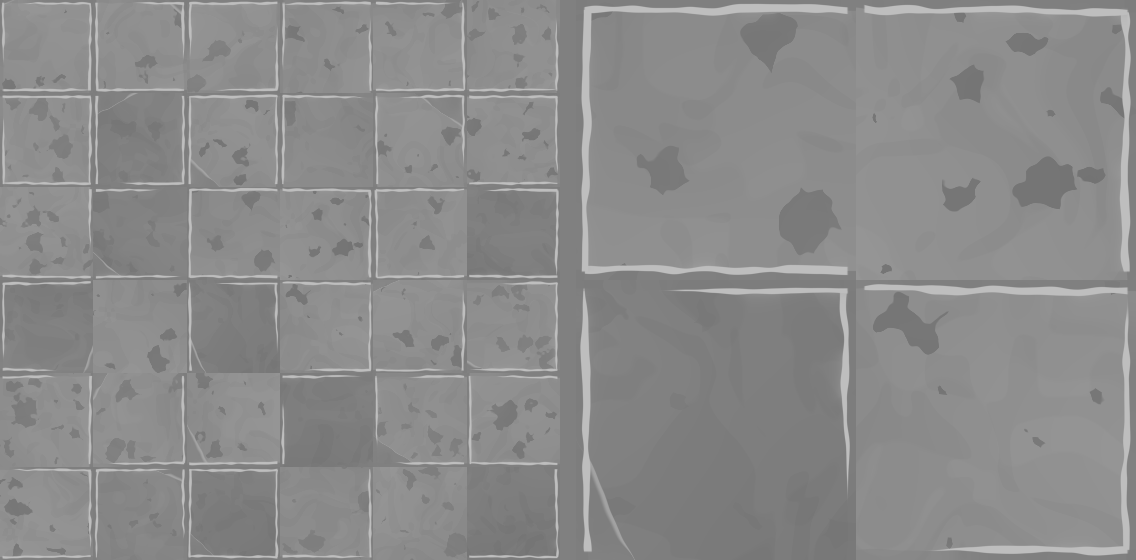
Left, the full canvas; right, a detail of the centre.
Reproduce this texture map procedurally as a WebGL 1 fragment shader.

```glsl
precision highp float;
// Worn grey stone tiles on a square grid: each tile has its own tone, angular
// dark stains, broken corners and pale, tapering bevel lines on some sides.
// Everything is built per tile from hashes, value noise and half-plane distances.

uniform vec2 u_resolution;

const float TILES = 6.0;            // repeats across and down
const float STAIN_GRID = 4.0;       // stain sites per tile side
const float STAIN_CHANCE = 0.50;
const float CRACK_CHANCE = 0.34;
const float LINE_INSET = 0.036;     // bevel line centre, in tile widths
const float LINE_HALF = 0.011;
const float STONE_LIGHT = 0.560;
const float STONE_DARK = 0.485;
const float STAIN_TONE = 0.445;
const float GAP_TONE = 0.490;
const float BEVEL_TONE = 0.745;
const float SMEAR_TONE = 0.66;
const vec4 SIDE_CHANCE = vec4(0.74, 0.62, 0.48, 0.64); // right, bottom, left, top

float hash(vec2 p) {
  vec3 h = fract(vec3(p.xyx) * 0.1031);
  h += dot(h, h.yzx + 33.33);
  return fract((h.x + h.y) * h.z);
}

float noise(vec2 p) {
  vec2 i = floor(p), f = fract(p);
  f = f * f * (3.0 - 2.0 * f);
  return mix(mix(hash(i), hash(i + vec2(1.0, 0.0)), f.x),
             mix(hash(i + vec2(0.0, 1.0)), hash(i + 1.0), f.x), f.y);
}

vec2 warp(vec2 p) {
  return vec2(noise(p), noise(p + 41.7)) - 0.5;
}

vec2 direction(float angle) {
  return vec2(cos(angle), sin(angle));
}

// Signed distance, in tile widths, to the nearest ragged polygon stain.
float stainDistance(vec2 f, vec2 seed, float chance) {
  vec2 p = f * STAIN_GRID;
  p += 0.48 * warp(p * 2.3 + seed) + 0.16 * warp(p * 7.0 + seed);
  vec2 site = floor(p);
  float nearest = 1.0;
  for (int y = -1; y <= 1; y++) {
    for (int x = -1; x <= 1; x++) {
      vec2 c = site + vec2(float(x), float(y));
      vec2 id = c + seed;
      if (hash(id + 3.1) > chance) continue;
      vec2 v = p - c - 0.2 - 0.6 * vec2(hash(id + 7.3), hash(id + 11.9));
      float size = hash(id + 17.0);
      float radius = mix(0.08, 0.46, size * size);
      float turn = 6.2832 * hash(id + 23.0);
      float d = -1.0;
      for (int k = 0; k < 5; k++) {
        float j = float(k);
        float reach = radius * (0.5 + 0.8 * hash(id + 29.0 + j * 5.0));
        d = max(d, dot(v, direction(turn + j * 1.2566)) - reach);
      }
      nearest = min(nearest, d);
    }
  }
  return nearest / STAIN_GRID;
}

// Faint overlapping blotches with fairly hard borders.
float mottle(vec2 p) {
  vec2 w = p + 0.5 * warp(p * 3.0);
  float broad = smoothstep(0.50, 0.56, noise(w * 4.0));
  float fine = smoothstep(0.58, 0.64, noise(w * 9.0 + 19.0));
  return 0.010 * broad - 0.012 * fine + 0.016 * (noise(w * 2.0 + 5.0) - 0.5);
}

// Darkened facet past a broken corner, with pale streaks along the break.
float addCrack(float tone, vec2 q, vec2 seed, float aa) {
  if (hash(seed + 51.0) > CRACK_CHANCE) return tone;
  vec2 flip = sign(vec2(hash(seed + 53.0), hash(seed + 57.0)) - 0.5);
  vec2 n = direction(mix(0.3, 1.25, hash(seed + 59.0)));
  vec2 g = q * flip;
  float d = dot(g, n) - mix(0.34, 0.60, hash(seed + 61.0));
  d += 0.018 * (noise(q * 12.0 + seed) - 0.5);
  float along = dot(g, vec2(-n.y, n.x));
  float facet = smoothstep(-aa, aa, d);
  tone = mix(tone, 0.492 + 0.04 * noise(q * 5.0 + seed), facet * 0.85);
  float width = 0.032 * smoothstep(0.35, 0.8, noise(vec2(along * 5.0, 2.0) + seed));
  float streak = facet * (1.0 - smoothstep(0.3 * width, width + aa, d));
  return mix(tone, SMEAR_TONE, 0.85 * streak);
}

// Thin mortar shadow, soft smear and bright bevel on one side (d = depth, t = along).
float addBevel(float tone, float d, float t, vec2 seed, float chance, float aa) {
  float pick = hash(seed);
  if (pick > chance) return tone;
  float tilt = 0.030 * (hash(seed + 2.0) - 0.5);
  float wobble = 0.014 * (noise(vec2(t * 10.0, 1.0) + seed) - 0.5);
  float e = d - LINE_INSET - tilt * t - wobble;
  float facing = t * sign(hash(seed + 4.0) - 0.5);
  float stop = mix(0.0, 0.9, hash(seed + 6.0));
  float taper = 1.0 - smoothstep(stop - 0.22, stop + 0.12, facing);
  float ends = 1.0 - smoothstep(0.465, 0.472 + aa, abs(t));
  float halfWidth = LINE_HALF * taper * (0.55 + 0.95 * noise(vec2(t * 14.0, 8.0) + seed));
  float gap = (1.0 - smoothstep(-aa, aa, e)) * mix(0.35, 1.0, taper);
  tone = mix(tone, GAP_TONE, gap * 0.85);
  float smear = exp(-max(e, 0.0) / 0.022) * smoothstep(0.45, 0.85, noise(vec2(t * 6.0, 4.0) + seed));
  tone = mix(tone, SMEAR_TONE, 0.55 * smear * ends * taper * (1.0 - gap));
  float line = 1.0 - smoothstep(-aa, aa, abs(e) - halfWidth);
  return mix(tone, BEVEL_TONE, line * ends * smoothstep(0.0, 0.35, taper));
}

void main() {
  vec2 p = gl_FragCoord.xy / u_resolution * TILES;
  float aa = 0.75 * TILES / min(u_resolution.x, u_resolution.y);
  vec2 cell = floor(p), f = fract(p), q = f - 0.5;
  vec2 seed = cell * 17.0 + 5.0;

  // Stone body
  float age = smoothstep(0.58, 0.95, hash(seed + 1.0));
  float tone = mix(STONE_LIGHT, STONE_DARK, age);
  tone += 0.022 * dot(q, direction(6.2832 * hash(seed + 9.0))) + mottle(f + seed);

  // Stains, sparser and fainter on dark tiles
  float chance = STAIN_CHANCE * mix(1.0, 0.45, age) * mix(0.5, 1.25, hash(seed + 13.0));
  float stain = 1.0 - smoothstep(-aa, aa, stainDistance(f, seed, chance));
  float strength = mix(0.55, 0.95, hash(seed + 15.0)) * mix(1.0, 0.6, age);
  tone = mix(tone, STAIN_TONE + 0.02 * noise(p * 6.0), stain * strength);

  tone = addCrack(tone, q, seed, aa);

  // Four sides by quarter turns
  vec2 r = q;
  vec4 chances = SIDE_CHANCE;
  for (int i = 0; i < 4; i++) {
    tone = addBevel(tone, 0.5 - r.x, r.y, seed + 71.0 + 8.3 * float(i), chances.x, aa);
    r = vec2(-r.y, r.x);
    chances = chances.yzwx;
  }
  gl_FragColor = vec4(vec3(tone), 1.0);
}
```
